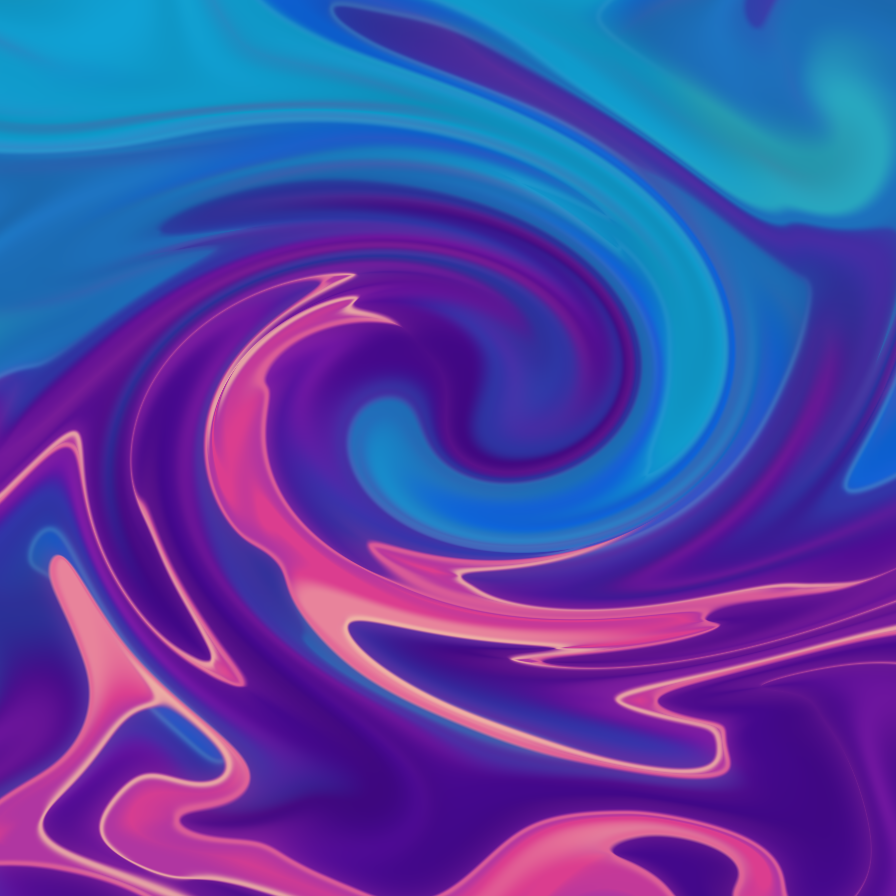
Reproduce this background procedurally as a WebGL 1 fragment shader.

```glsl
precision highp float;
// Marbled liquid paint: a cyan and blue swirl over violet, laced with pink ribbons.
uniform vec2 u_resolution;

// Flow
const vec2 SWIRL_CENTER = vec2(0.50, 0.54);
const float SWIRL_TURN = 4.2;
const float SWIRL_AREA = 0.098;
const float SWIRL_FLATTEN = 1.4;
const int FLOW_STEPS = 8;
const float FLOW_STEP = 0.022;
const float FLOW_SCALE = 3.0;
// Paint layout
const vec2 COOL_DIRECTION = vec2(-0.50, 0.87);
const vec2 COOL_SCALE = vec2(3.0, 3.9);
const float COOL_LEAN = 0.70;
const float COOL_VARIATION = 0.66;
const float COOL_SHIFT = 0.07;
const vec2 RIBBON_SCALE = vec2(2.6, 3.3);
const float RIBBON_WIDTH = 0.065;
const float RIBBON_VARIATION = 0.22;
const float SHEEN = 0.14;
// Cool levels where indigo, blue and cyan begin
const vec3 LEVELS = vec3(-0.08, 0.14, 0.39);
// Edges, in canvas units
const float SOFT = 0.0024;
const float RIM = 0.0036;
// Colours
const vec3 DEEP_VIOLET = vec3(0.26, 0.03, 0.54);
const vec3 PURPLE = vec3(0.48, 0.10, 0.63);
const vec3 INDIGO = vec3(0.18, 0.20, 0.63);
const vec3 BLUE = vec3(0.11, 0.43, 0.72);
const vec3 AZURE = vec3(0.05, 0.38, 0.83);
const vec3 CYAN = vec3(0.06, 0.60, 0.79);
const vec3 TEAL = vec3(0.15, 0.62, 0.71);
const vec3 ICE = vec3(0.26, 0.66, 0.85);
const vec3 MAGENTA = vec3(0.69, 0.21, 0.63);
const vec3 PINK = vec3(0.86, 0.24, 0.56);
const vec3 CREAM = vec3(0.95, 0.74, 0.65);

vec2 gradientAt(vec2 cell) {
  float a = 6.2832 * fract(sin(dot(cell, vec2(127.1, 311.7))) * 43758.5);
  return vec2(cos(a), sin(a));
}

float noise(vec2 p) {
  vec2 i = floor(p), f = p - i;
  vec2 u = f * f * f * (f * (f * 6.0 - 15.0) + 10.0);
  vec2 e = vec2(1.0, 0.0);
  float low = mix(dot(gradientAt(i), f), dot(gradientAt(i + e), f - e), u.x);
  float high = mix(dot(gradientAt(i + e.yx), f - e.yx),
                   dot(gradientAt(i + 1.0), f - 1.0), u.x);
  return mix(low, high, u.y);
}

// Divergence-free velocity, so the paint stretches without bunching up
vec2 curl(vec2 p) {
  const float h = 0.01;
  float n = noise(p);
  return vec2(noise(p + vec2(0.0, h)) - n, n - noise(p + vec2(h, 0.0))) / h;
}

// Traces a canvas point back to where its paint started
vec2 unstir(vec2 p) {
  vec2 d = (p - SWIRL_CENTER) * vec2(1.0, SWIRL_FLATTEN);
  float a = SWIRL_TURN * exp(-dot(d, d) / SWIRL_AREA);
  vec2 q = mat2(cos(a), sin(a), -sin(a), cos(a)) * d;
  for (int i = 0; i < FLOW_STEPS; i++) {
    q += FLOW_STEP * curl(q * FLOW_SCALE + 7.3);
  }
  return q;
}

// x: amount of cool paint, y: signed ribbon axis
vec2 paintFields(vec2 q) {
  float cool = COOL_LEAN * dot(q, COOL_DIRECTION) + COOL_SHIFT
             + COOL_VARIATION * noise(q * COOL_SCALE + 21.7);
  return vec2(cool, noise(q * RIBBON_SCALE + 43.1));
}

float bell(float x) { return exp(-x * x); }

vec3 coolPaint(float cool, float slope, float tint, float haze) {
  float nearEdge = (cool - LEVELS.y) / slope;
  float farEdge = (cool - LEVELS.z) / slope;
  // Lift one side of each contour so the sheets look folded
  cool += 0.07 * (smoothstep(-SOFT, SOFT * 3.0, nearEdge) - 0.5);
  vec3 reach = smoothstep(LEVELS - 0.10, LEVELS + 0.10, vec3(cool));
  vec3 c = mix(DEEP_VIOLET, INDIGO, reach.x);
  c = mix(c, PURPLE, haze * (1.0 - 0.6 * reach.x));
  c = mix(c, mix(BLUE, AZURE, smoothstep(0.05, 0.3, tint)), reach.y);
  c = mix(c, mix(CYAN, TEAL, smoothstep(-0.05, 0.25, -tint)), reach.z);
  float line = bell(nearEdge / RIM) + 0.6 * bell(farEdge / RIM);
  return mix(c, ICE, 0.42 * line * smoothstep(-0.25, 0.2, tint));
}

void main() {
  vec2 p = gl_FragCoord.xy / min(u_resolution.x, u_resolution.y);
  const float h = 0.0015;
  vec2 q = unstir(p);
  vec2 field = paintFields(q);
  vec2 dx = (paintFields(unstir(p + vec2(h, 0.0))) - field) / h;
  vec2 dy = (paintFields(unstir(p + vec2(0.0, h))) - field) / h;
  vec2 slope = max(sqrt(dx * dx + dy * dy), vec2(0.6));

  // Violet ground and cool sheets, with streaks of sheen along the flow
  float tint = noise(q * 2.6 + 61.4);
  float haze = 0.7 * bell(noise(q * 2.6 + 83.9) / 0.12);
  vec3 color = coolPaint(field.x, slope.x, tint, haze);
  color *= 1.0 + SHEEN * noise(q * vec2(5.0, 7.0) + 35.2);

  // Ribbons swell into pools and thin to threads away from the cool side
  float lean = dot(q, COOL_DIRECTION);
  float width = RIBBON_WIDTH + RIBBON_VARIATION * noise(q * 2.8 + 97.2)
              - 0.25 * smoothstep(-0.10, 0.14, lean);
  float inside = (width - abs(field.y)) / slope.y;
  float side = smoothstep(-0.04, 0.04, field.y);
  color = mix(color, MAGENTA, 0.3 * exp(min(inside, 0.0) / 0.014));

  float pale = noise(q * 4.2 + 12.6);
  vec3 ribbon = mix(MAGENTA, PINK, smoothstep(0.0, 0.04, inside + 0.06 * pale));
  ribbon = mix(ribbon, CREAM, 0.55 * smoothstep(0.12, 0.40, pale));
  float rim = bell((inside - RIM) / RIM);
  ribbon = mix(ribbon, mix(PINK, CREAM, 0.3 + 0.7 * side), 0.8 * rim);
  color = mix(color, ribbon, smoothstep(-SOFT, SOFT, inside));

  gl_FragColor = vec4(color, 1.0);
}
```
